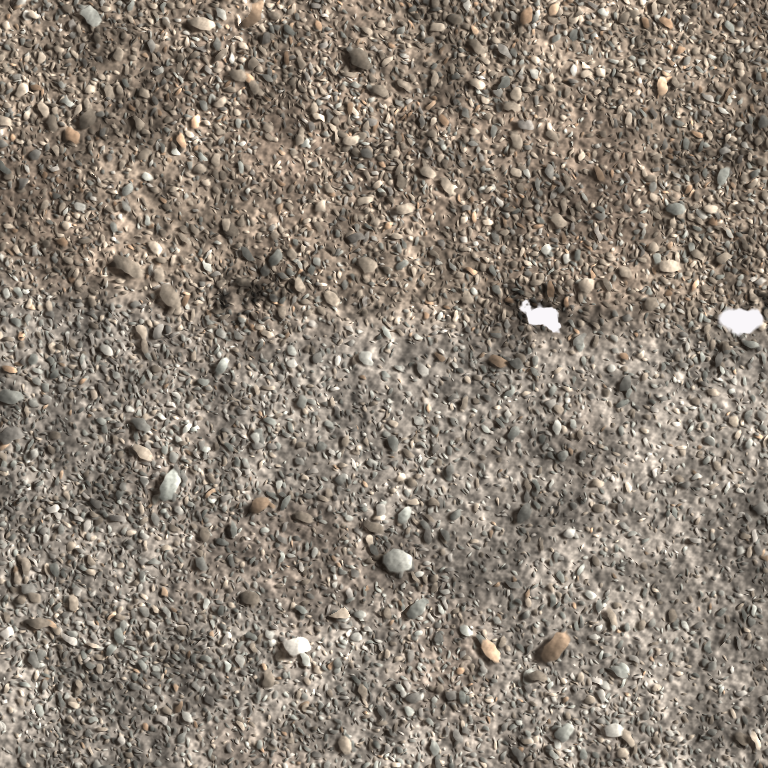
Write a Shadertoy shader that draws this texture.

```glsl
const vec2 TO_LIGHT = vec2(0.94, 0.34);
const vec3 SHADOW = vec3(0.12, 0.095, 0.075);
const vec3 BROWN_SOIL = vec3(0.56, 0.50, 0.44);
const vec3 GREY_SOIL = vec3(0.57, 0.535, 0.495);
const vec3 TAN_STONE = vec3(1.07, 0.98, 0.87);
const vec3 GREY_STONE = vec3(1.02, 0.97, 0.91);
const vec3 GREEN_STONE = vec3(0.98, 0.99, 0.93);
const vec3 RUST_STONE = vec3(1.14, 0.90, 0.70);
const vec3 SNOW = vec3(0.98, 0.97, 0.98);

vec3 hash3(vec2 p) {
    vec3 q = fract(p.xyx * vec3(0.1031, 0.1030, 0.0973));
    q += dot(q, q.yxz + 33.33);
    return fract((q.xxy + q.yzz) * q.zyx);
}

float noise(vec2 p) {
    vec2 i = floor(p), f = fract(p);
    f = f * f * (3.0 - 2.0 * f);
    float bottom = mix(hash3(i).x, hash3(i + vec2(1, 0)).x, f.x);
    float top = mix(hash3(i + vec2(0, 1)).x, hash3(i + vec2(1, 1)).x, f.x);
    return mix(bottom, top, f.y);
}

float fbm(vec2 p) {
    float sum = 0.0, amp = 0.5;
    for (int i = 0; i < 3; i++) {
        sum += amp * noise(p);
        p = mat2(1.6, 1.2, -1.2, 1.6) * p + 7.3;
        amp *= 0.5;
    }
    return sum / 0.875;
}

// Side-lit bumps: positive where the surface faces the light
float relief(vec2 uv, float freq) {
    vec2 p = uv * freq;
    return fbm(p) - fbm(p + TO_LIGHT * 0.45);
}

// Faceted stone outline from skewed half planes: 1.0 on the rim
float stoneShape(vec2 p, vec2 radii, float angle, vec2 facet) {
    float c = cos(angle), s = sin(angle);
    vec2 q = mat2(c, -s, s, c) * p / radii;
    q.x += (facet.x - 0.5) * 0.8 * q.y;
    float sides = max(abs(q.y), abs(q.x));
    float cuts = max(abs(q.x + q.y) * mix(0.6, 0.9, facet.y), abs(q.x - q.y) * mix(0.9, 0.65, facet.x));
    return mix(length(q), max(sides, cuts), 0.8);
}

// Stones are warmer on the upper slope, greyer below it
vec3 stoneColor(vec3 rnd, float slope) {
    vec3 tint = mix(GREY_STONE, GREEN_STONE, rnd.x);
    tint = mix(tint, TAN_STONE, step(rnd.y, mix(0.25, 0.62, slope)));
    tint = mix(tint, RUST_STONE, step(0.975 - 0.04 * slope, rnd.x) * 0.7);
    return tint * mix(0.46, 0.86, rnd.z * rnd.z);
}

// One jittered layer of stones with their shadows
vec3 scatter(vec3 color, vec2 uv, float cells, float amount, float slope, float blur) {
    vec2 p = uv * cells, base = floor(p);
    float soft = blur * cells;
    for (int y = -1; y <= 1; y++)
    for (int x = -1; x <= 1; x++) {
        vec2 id = base + vec2(x, y);
        vec3 place = hash3(id + cells * 1.7);
        if (place.z > amount) continue;
        vec3 form = hash3(id + cells * 3.1 + 41.0);
        vec3 paint = hash3(id + cells * 2.3 + 97.0);
        vec2 offset = p - id - 0.1 - 0.8 * place.xy;
        float size = mix(0.25, 0.48, form.x * form.x);
        vec2 radii = size * vec2(1.15, mix(0.52, 0.95, form.y));
        float angle = 2.1 + (form.z - 0.5) * 2.4;
        float edge = soft / size;
        float shadowRim = stoneShape(offset + TO_LIGHT * size * 0.75, radii, angle, paint.xy);
        float stoneRim = stoneShape(offset, radii, angle, paint.xy);
        float shade = 1.0 - smoothstep(0.75 - edge, 1.1 + edge, shadowRim);
        color = mix(color, SHADOW, shade * 0.82);
        float lit = 0.96 + 0.42 * dot(offset / size, TO_LIGHT);
        float cover = 1.0 - smoothstep(0.98 - edge, 1.02 + edge, stoneRim);
        color = mix(color, stoneColor(paint, slope) * lit, cover * 0.94);
    }
    return color;
}

void mainImage(out vec4 fragColor, in vec2 fragCoord) {
    vec2 uv = fragCoord / iResolution.y;
    float blur = max(0.0014, 0.7 / iResolution.y);

    // Slope boundary and local stone density
    float patches = fbm(uv * 6.0 + 3.0);
    float ledge = 0.57 + 0.07 * exp(-uv.x * 4.0) + 0.08 * (patches - 0.5);
    float slope = smoothstep(-0.05, 0.06, uv.y - ledge);
    float corner = 1.0 - smoothstep(0.2, 1.05, uv.x + uv.y * 0.8);
    float density = mix(0.60 + 0.35 * corner, 1.0, slope);
    density *= 0.62 + 0.7 * smoothstep(0.3, 0.7, fbm(uv * 11.0 + 31.0));

    // Gritty soil
    vec3 color = mix(GREY_SOIL, BROWN_SOIL, slope);
    float stain = smoothstep(0.55, 0.78, fbm(uv * 4.0 + 61.0));
    color = mix(color, vec3(0.51, 0.44, 0.385), stain * 0.5);
    color *= 0.98 + 1.1 * relief(uv, 85.0) + 0.35 * (noise(uv * 200.0) - 0.5);

    // Grit, gravel, then sparse larger stones, all with rough outlines
    vec2 wobble = vec2(noise(uv * 120.0), noise(uv * 120.0 + 40.0)) - 0.5;
    vec2 rough = uv + 0.0042 * wobble;
    color = scatter(color, rough, 150.0, 0.62 * density, slope, blur);
    color = scatter(color, rough, 104.0, 0.58 * density, slope, blur);
    color = scatter(color, rough, 72.0, 0.48 * density, slope, blur);
    color = scatter(color, rough, 47.0, 0.20 * density, slope, blur);
    color = scatter(color, rough, 28.0, 0.055 * density, slope, blur);

    // Surface bumps and clumps of light and shade
    color *= 1.0 + 0.45 * relief(uv + 3.0, 120.0);
    color *= 0.84 + 0.40 * smoothstep(0.2, 0.8, fbm(uv * 24.0 + 50.0));
    color *= 0.92 + 0.20 * smoothstep(0.2, 0.8, fbm(uv * 7.0 + 80.0));

    // Dark dry tufts along the ledge
    float across = (uv.y - ledge - 0.025) / 0.03;
    float tuft = exp(-across * across) * smoothstep(0.5, 0.7, noise(uv * vec2(13.0, 9.0) + 5.0));
    color *= 1.0 - 0.6 * tuft * smoothstep(0.3, 0.65, fbm(uv * 75.0));

    // Two bright snow remnants
    for (int i = 0; i < 2; i++) {
        float second = float(i);
        vec2 d = uv - mix(vec2(0.706, 0.590), vec2(0.966, 0.582), second);
        d.y += 0.35 * d.x * (1.0 - second);
        float ragged = length(d / vec2(0.029, 0.017)) + mix(1.5, 0.7, second) * (fbm(uv * 75.0) - 0.5);
        color = mix(color, SNOW, 1.0 - smoothstep(0.8, 1.08, ragged));
    }
    fragColor = vec4(clamp(color, 0.0, 1.0), 1.0);
}
```
